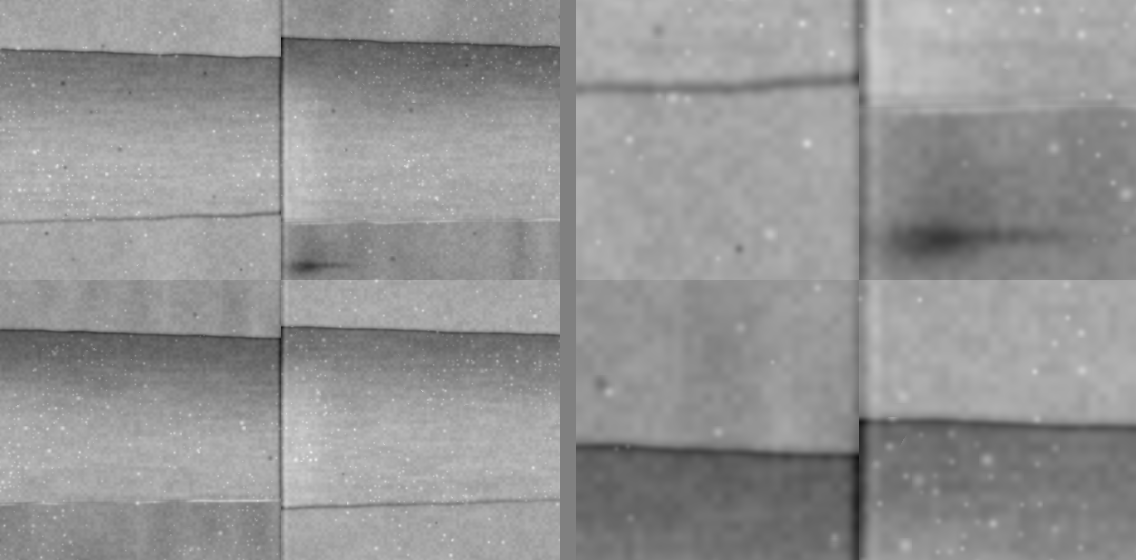
Left: the whole. Right: its middle third, enlarged.
Reproduce this texture procedurally as a Shadertoy shader.

```glsl
const float JOINT = 0.502;         // x of the joint between columns
const float ROW = 0.5;             // height of one course
const float EDGE_TOP = 0.087;      // shadowed lip, measured down from the course top
const float EDGE_LOW = 0.397;      // lower groove of the curved face
const float SHADOW_REACH = 0.2;
const float GRAIN = 0.055;
const float STREAKS = 0.045;
const float MOTTLE = 0.07;
const vec2 SHADE = vec2(0.41, 0.35);  // clean, dirty
const vec2 LIT = vec2(0.685, 0.67);
const vec2 STRIP = vec2(0.65, 0.575);
const float GLINT = 0.8;

float hash(vec2 p) {
    vec3 q = fract(p.xyx * vec3(0.1031, 0.1030, 0.0973));
    q += dot(q, q.yzx + 33.33);
    return fract((q.x + q.y) * q.z);
}

float noise(vec2 p) {
    vec2 i = floor(p), f = fract(p);
    f = f * f * (3.0 - 2.0 * f);
    return mix(mix(hash(i), hash(i + vec2(1, 0)), f.x),
               mix(hash(i + vec2(0, 1)), hash(i + 1.0), f.x), f.y);
}

float fbm(vec2 p) {
    float sum = 0.0, amp = 0.5;
    for (int i = 0; i < 4; i++) {
        sum += amp * noise(p);
        p = p * 2.03 + 17.1;
        amp *= 0.5;
    }
    return sum - 0.47;
}

float bell(float x, float width) {
    x /= width;
    return exp(-x * x);
}

// Soft round dots, at most one in each jittered cell
float specks(vec2 p, float cells, float density) {
    vec2 id = floor(p * cells);
    vec2 centre = 0.3 + 0.4 * vec2(hash(id + 3.7), hash(id + 91.3));
    float radius = mix(0.16, 0.3, hash(id + 47.0));
    float present = step(1.0 - density, hash(id + 11.0));
    return present * bell(length(fract(p * cells) - centre), radius) * mix(0.4, 1.0, hash(id + 5.0));
}

void mainImage(out vec4 fragColor, in vec2 fragCoord) {
    vec2 p = fragCoord / iResolution.xy;
    p.y = 1.0 - p.y;
    float soft = max(0.0025, 0.75 / iResolution.y);

    // Tile and its local coordinates; dirty tiles alternate like a checkerboard
    float column = step(JOINT, p.x);
    float row = floor(p.y / ROW);
    float u = (p.x - column * JOINT) / ROW;
    float v = p.y - row * ROW;
    float dirty = mod(column + row, 2.0);
    vec2 seed = vec2(column, row) * 13.7;
    float wobble = 0.003 * (noise(vec2(u * 14.0, 3.0) + seed) - 0.5);

    // Slightly tilted lip and groove
    float lip = EDGE_TOP - column * mix(0.019, 0.005, row) + 0.016 * u + wobble;
    float groove = EDGE_LOW + 0.01 * column * row - u * mix(0.015, 0.008, dirty) + wobble;
    float below = v - lip;
    float inFace = smoothstep(-soft, soft, below) * smoothstep(soft, -soft, v - groove);

    // Curved face, dark under the lip and lit towards the groove
    float cloud = fbm(p * vec2(7.0, 10.0) + seed);
    float ramp = smoothstep(-0.025, SHADOW_REACH, below + 0.045 * cloud);
    float face = mix(mix(SHADE.x, SHADE.y, dirty), mix(LIT.x, LIT.y, dirty), ramp);
    face += STREAKS * (noise(p * vec2(16.0, 130.0)) - 0.5);
    face += 0.07 * column * bell(u - 0.06, 0.09) * smoothstep(0.03, 0.1, below);
    face -= 0.035 * bell(v - groove + 0.028, 0.018) * noise(p * vec2(18.0, 35.0) + seed);

    // Flat strips with vertical weathering
    float strip = mix(STRIP.x, STRIP.y, dirty);
    strip += mix(0.4, 1.3, dirty) * MOTTLE * (noise(p * vec2(24.0, 7.0) + seed) - 0.5);
    strip += MOTTLE * cloud - 0.025 * dirty * step(EDGE_LOW, v);
    float grey = mix(strip, face, inFace);

    // Lip line and groove: dark on clean tiles, chipped bright on dirty ones
    grey -= 0.12 * bell(below, 0.004);
    float fade = mix(1.0 - 0.5 * u, 0.5 + 0.5 * u, 1.0 - column);
    grey -= mix(0.2, 0.06, dirty) * fade * bell(v - groove + 0.003 * dirty, 0.0045);
    float chips = smoothstep(0.15, 0.65, noise(vec2(p.x * 22.0, 7.0) + seed));
    float rim = dirty * mix(fade, 1.0 - fade * 0.5, column) * chips;
    grey = mix(grey, GLINT, 0.85 * rim * bell(v - groove - 0.003, 0.003));

    // Smeared stain at the left of the upper right strip
    float stain = column * (1.0 - row);
    float smear = bell(u - 0.08, 0.06) * bell(v - 0.478, 0.013);
    smear += 0.65 * bell(u - 0.17, 0.09) * bell(v - 0.474, 0.006);
    smear += 0.3 * bell(u - 0.16, 0.12) * bell(v - 0.45, 0.03);
    grey -= 0.24 * stain * smear * (1.0 + cloud);

    // Joint between columns, with a worn light edge
    float jointX = p.x - JOINT + 0.002 * (noise(vec2(p.y * 18.0, 2.0)) - 0.5);
    grey -= (0.12 + 0.12 * inFace) * bell(jointX, 0.0045);
    grey += 0.05 * bell(jointX - 0.009, 0.004);

    // Grain, clustered pale grit and a few dark pits
    grey += GRAIN * (noise(p * 170.0) - 0.5) + 0.6 * GRAIN * (noise(p * 85.0 + 9.0) - 0.5);
    float cluster = smoothstep(0.35, 0.8, noise(p * 9.0 + 4.0));
    float grit = specks(p, 75.0, 0.015 + 0.09 * cluster);
    grit += 0.7 * specks(p + 0.37, 115.0, 0.02 + 0.2 * cluster * mix(1.0, dirty, 1.0 - inFace));
    grey += 0.19 * grit;
    grey -= 0.2 * specks(p + 0.61, 60.0, 0.006);

    fragColor = vec4(vec3(clamp(grey, 0.0, 1.0)), 1.0);
}
```
